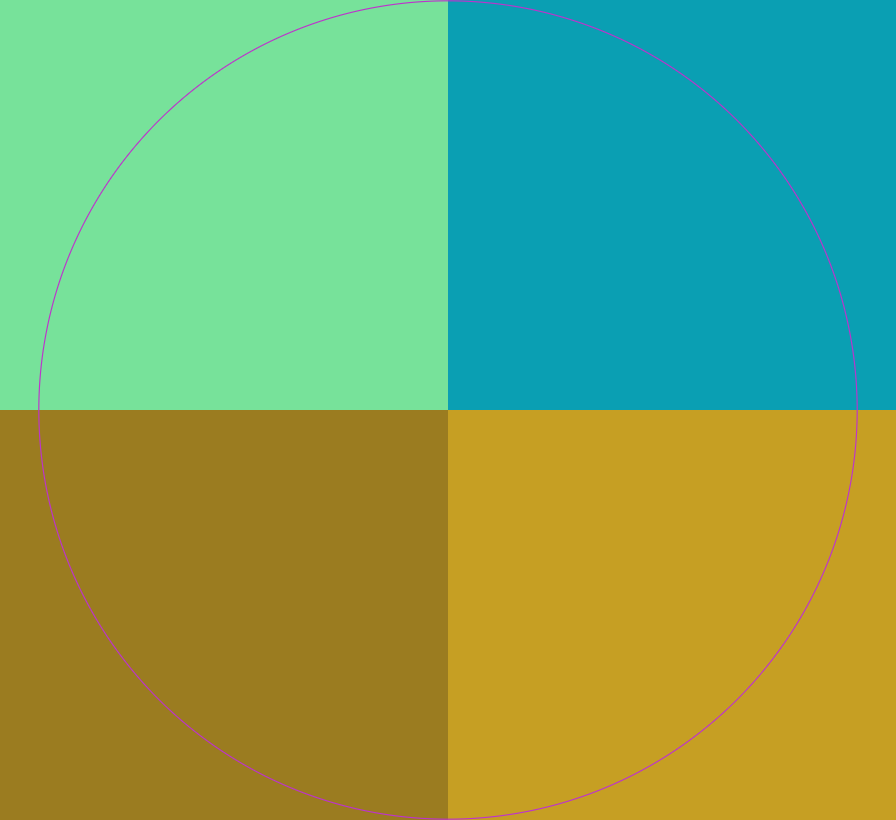
Reproduce this background procedurally as a Shadertoy shader.

```glsl
void mainImage(out vec4 fragColor, in vec2 fragCoord) {
    // Centred coordinates, one unit per canvas height
    vec2 p = (fragCoord - 0.5 * iResolution.xy) / iResolution.y;
    float pixel = 1.0 / iResolution.y;

    // Four flat quadrants meeting at the centre
    vec2 side = clamp(p / pixel + 0.5, 0.0, 1.0);
    vec3 upper = mix(vec3(0.465, 0.885, 0.603), vec3(0.04, 0.624, 0.702), side.x);
    vec3 lower = mix(vec3(0.608, 0.486, 0.125), vec3(0.777, 0.624, 0.137), side.x);
    vec3 color = mix(lower, upper, side.y);

    // Hairline ring spanning the canvas height
    float ringDistance = abs(length(p) - 0.499);
    float ring = clamp((0.0007 - ringDistance) / pixel + 0.5, 0.0, 1.0);
    color = mix(color, vec3(0.74, 0.2, 0.8), ring);

    fragColor = vec4(color, 1.0);
}
```
